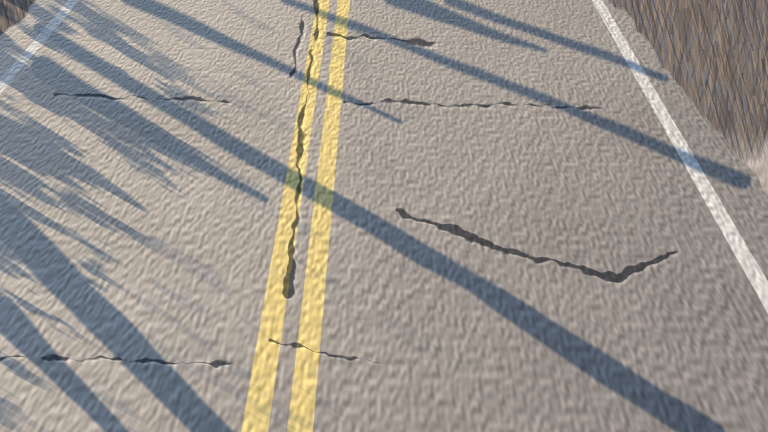
A Shadertoy shader for this texture:

```glsl
// Sunlit cracked road with double yellow lines, long tree shadows and dry verge grass.
const vec3 ASPHALT_LIT = vec3(0.75, 0.71, 0.665);
const vec3 ASPHALT_DIM = vec3(0.56, 0.53, 0.51);
const vec3 YELLOW_PAINT = vec3(0.93, 0.82, 0.53);
const vec3 WHITE_PAINT = vec3(0.87, 0.85, 0.82);
const vec3 SHADOW_TINT = vec3(0.55, 0.65, 0.78);
const vec3 SOIL = vec3(0.40, 0.37, 0.36);
const vec3 STRAW = vec3(0.72, 0.60, 0.49);
const vec3 FROST = vec3(0.80, 0.75, 0.72);
const vec2 SUN_DIR = vec2(0.86, -0.51);
const float HORIZON = 1.81;
const float GRAIN_SCALE = 180.0;
const float GRAIN_DEPTH = 0.30;
const float PAINT_SOFT = 0.002;
const float SHADOW_SOFT = 0.006;

// Crack paths: x, y, half width
const vec3 SEAM[6] = vec3[6](vec3(.736, 1, .003), vec3(.722, .861, .002), vec3(.69, .653, .008),
    vec3(.694, .583, .004), vec3(.678, .456, .006), vec3(.667, .329, .013));
const vec3 PATCH[5] = vec3[5](vec3(.92, .51, .004), vec3(1.05, .465, .009), vec3(1.17, .415, .004),
    vec3(1.43, .36, .008), vec3(1.575, .42, .001));
// Straight cracks: start, end
const vec4 CROSS[6] = vec4[6](vec4(.12, .782, .556, .768), vec4(.8, .762, 1.39, .752),
    vec4(.76, .919, 1.09, .896), vec4(0, .174, .53, .16), vec4(.62, .207, .88, .162),
    vec4(.701, .965, .662, .75));
// Trunk shadows: start, end, and half widths at both
const vec4 TRUNK[11] = vec4[11](vec4(.09, .931, .593, .632), vec4(.593, .632, 1.102, .34),
    vec4(1.102, .34, 1.65, -.015), vec4(.3, 1.01, .926, .718), vec4(.66, 1, 1.296, .757),
    vec4(1.296, .757, 1.72, .58), vec4(.91, 1.01, 1.26, .88), vec4(1.04, 1, 1.54, .82),
    vec4(.1, .84, .613, .537), vec4(-.02, .52, .515, -.02), vec4(0, .28, .29, -.02));
const vec2 GIRTH[11] = vec2[11](vec2(.016, .02), vec2(.02, .024), vec2(.024, .034),
    vec2(.018, .005), vec2(.008, .011), vec2(.011, .018), vec2(.024, .004), vec2(.011, .009),
    vec2(.032, .007), vec2(.044, .036), vec2(.035, .018));

float hash(vec2 p) {
    vec3 q = fract(vec3(p.xyx) * 0.1031);
    q += dot(q, q.yzx + 33.33);
    return fract((q.x + q.y) * q.z);
}

float noise(vec2 p) {
    vec2 i = floor(p), f = fract(p);
    f = f * f * (3.0 - 2.0 * f);
    return mix(mix(hash(i), hash(i + vec2(1, 0)), f.x),
               mix(hash(i + vec2(0, 1)), hash(i + vec2(1, 1)), f.x), f.y);
}

float fbm(vec2 p) {
    return 0.55 * noise(p) + 0.3 * noise(p * 2.1 + 7.0) + 0.15 * noise(p * 4.3 + 3.0);
}

// Distance to a segment with changing half width
float taper(vec2 p, vec2 a, vec2 b, vec2 w) {
    vec2 ab = b - a;
    float t = clamp(dot(p - a, ab) / dot(ab, ab), 0.0, 1.0);
    return length(p - a - ab * t) - mix(w.x, w.y, t);
}

// Stripe between x positions at the bottom and top
float stripe(vec2 p, float xBottom, float xTop, vec2 halfWidth) {
    float d = abs(p.x - mix(xBottom, xTop, p.y)) - mix(halfWidth.x, halfWidth.y, p.y);
    return 1.0 - smoothstep(-PAINT_SOFT, PAINT_SOFT, d);
}

float cracks(vec2 p) {
    p += 0.022 * (vec2(fbm(p * 26.0), fbm(p * 26.0 + 40.0)) - 0.5);
    float d = 1.0;
    for (int i = 0; i < 5; i++)
        d = min(d, taper(p, SEAM[i].xy, SEAM[i + 1].xy, vec2(SEAM[i].z, SEAM[i + 1].z)));
    for (int i = 0; i < 4; i++)
        d = min(d, taper(p, PATCH[i].xy, PATCH[i + 1].xy, vec2(PATCH[i].z, PATCH[i + 1].z)));
    for (int i = 0; i < 6; i++)
        d = min(d, taper(p, CROSS[i].xy, CROSS[i].zw, vec2(0.003, 0.001)));
    d += 0.009 * (noise(p * 48.0) - 0.4);
    return 1.0 - smoothstep(-0.002, 0.003, d);
}

float shadows(vec2 p) {
    vec2 q = vec2(dot(p, SUN_DIR), dot(p, vec2(-SUN_DIR.y, SUN_DIR.x)));
    p += 0.006 * (noise(q * vec2(8, 30)) - 0.5);
    float d = 1.0;
    for (int i = 0; i < 11; i++) d = min(d, taper(p, TRUNK[i].xy, TRUNK[i].zw, GIRTH[i]));
    float trunk = 1.0 - smoothstep(-SHADOW_SOFT, SHADOW_SOFT, d);
    // Twig streaks, thickest near the left verge
    float twigs = fbm(q * vec2(5, 42));
    float density = 1.0 - smoothstep(0.0, 0.75, p.x + 0.8 * abs(p.y - 0.68));
    float streak = smoothstep(0.66, 0.82, twigs + 0.4 * density) * smoothstep(0.0, 0.35, density);
    float faint = 0.22 * smoothstep(0.58, 0.75, twigs) * (1.0 - smoothstep(0.6, 1.2, p.x));
    return max(trunk, max(0.85 * streak, faint));
}

vec3 verge(vec2 p) {
    vec3 col = mix(SOIL, vec3(0.50, 0.52, 0.57), fbm(p * 22.0));
    float bare = 1.0 - smoothstep(0.60, 0.72, p.y + 0.1 * (fbm(p * 18.0) - 0.5));
    col = mix(col, FROST * (0.75 + 0.4 * fbm(p * 45.0)), bare);
    for (float layer = 0.0; layer < 6.0; layer++) {
        vec2 q = vec2(p.x + (layer - 2.5) * 0.13 * p.y, p.y) * vec2(52.0 + 5.0 * layer, 8);
        q.y += 5.0 * hash(vec2(floor(q.x), layer));
        float seed = hash(floor(q) + 17.0 * layer);
        float stalk = 1.0 - smoothstep(0.06, 0.20, abs(fract(q.x) - 0.3 - 0.4 * seed));
        col = mix(col, mix(SOIL * 0.65, STRAW, seed), 0.5 * stalk * (1.0 - 0.8 * bare));
    }
    return col;
}

void mainImage(out vec4 fragColor, in vec2 fragCoord) {
    vec2 p = fragCoord / iResolution.y;
    float down = 1.0 - p.y;
    // Asphalt and paint
    float dim = smoothstep(-0.1, 1.0, 0.45 * p.x + 0.3 * down - 0.1);
    vec3 col = mix(ASPHALT_LIT, ASPHALT_DIM, dim) * (0.95 + 0.1 * fbm(p * 7.0));
    float wear = 0.84 + 0.16 * noise(p * 70.0);
    float yellow = max(stripe(p, .589, .749, vec2(.031, .015)), stripe(p, .694, .796, vec2(.03, .014)));
    float white = max(stripe(p, 1.957, 1.382, vec2(.026, .012)), stripe(p, -.679, .171, vec2(.02, .013)));
    col = mix(col, YELLOW_PAINT, yellow * wear);
    col = mix(col, WHITE_PAINT, white * wear);
    // Grain in ground perspective
    vec2 ground = vec2(p.x - 0.85, 1) / (HORIZON - p.y) * GRAIN_SCALE;
    col *= 1.0 + GRAIN_DEPTH * (noise(ground) - noise(ground + vec2(-0.5, 0.5)));
    // Cracks with a bright lip
    float crack = cracks(p);
    float lip = max(cracks(p + vec2(-0.007, 0.005)) - crack, 0.0);
    col *= mix(vec3(1), vec3(0.48, 0.50, 0.54), crack) * (1.0 + 0.14 * lip);
    // Verges
    float outside = max(p.x - 1.417 - 0.8 * down, 0.09 - down - p.x) + 0.035 * (fbm(p * 24.0) - 0.5);
    col = mix(col, verge(p), smoothstep(-0.004, 0.006, outside));
    col *= mix(vec3(1), SHADOW_TINT, shadows(p));
    fragColor = vec4(clamp(col, 0.0, 1.0), 1);
}
```
